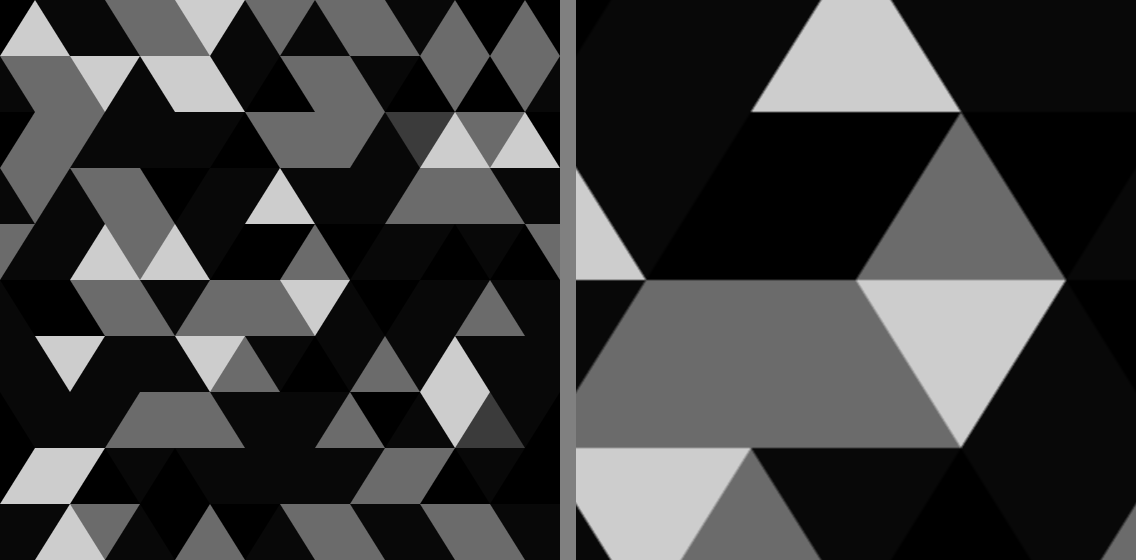
Left, the full canvas; right, a detail of the centre.
Give the GLSL for this pattern, as a three.js fragment shader.

```glsl
varying vec2 vUv;

const vec2 GRID = vec2(8.0, 10.0);      // triangle bases across, rows up
const float EDGE_WIDTH = 0.002;         // smoothing, in canvas units
const int SAMPLES = 4;                  // samples per axis for smoothing
const int SHUFFLE_ROUNDS = 5;
const float SEED = 3.7;

// Tones, and the cumulative share of cells at which each one ends
const float LIGHT = 0.804;
const float GREY = 0.418;
const float DARK_GREY = 0.23;
const float BLACK = 0.0;
const float INK = 0.031;
const float LIGHT_END = 0.115;
const float GREY_END = 0.415;
const float DARK_GREY_END = 0.425;
const float BLACK_END = 0.59;

float hash(float n, float salt) {
  return fract(sin(n * 12.9898 + salt * 78.233) * 43758.5453);
}

// Whole-number wrap, safe against rounding
float wrap(float n, float period) {
  return floor(mod(n + 0.5, period));
}

// Shuffles all cells one-to-one, so the tone shares stay exact
float shuffledRank(float column, float row) {
  float columns = 2.0 * GRID.x;
  for (int i = 0; i < SHUFFLE_ROUNDS; i++) {
    float salt = SEED + float(i);
    column = wrap(column + floor(columns * hash(row, salt)), columns);
    row = wrap(row + floor(GRID.y * hash(column, salt + 17.3)), GRID.y);
  }
  return (column + columns * row + 0.5) / (columns * GRID.y);
}

float toneOf(float rank) {
  if (rank < LIGHT_END) return LIGHT;
  if (rank < GREY_END) return GREY;
  if (rank < DARK_GREY_END) return DARK_GREY;
  if (rank < BLACK_END) return BLACK;
  return INK;
}

// Two slanted axes and the rows cut the plane into triangles
float triangleTone(vec2 uv) {
  vec2 p = uv * GRID;
  float falling = floor(p.x - 0.5 + 0.5 * p.y);
  float rising = floor(p.x - 0.5 - 0.5 * p.y);
  float column = wrap(falling + rising, 2.0 * GRID.x);
  float row = wrap(floor(p.y), GRID.y);
  return toneOf(shuffledRank(column, row));
}

void main() {
  // Average a small block of samples for smooth edges
  float tone = 0.0;
  for (int y = 0; y < SAMPLES; y++) {
    for (int x = 0; x < SAMPLES; x++) {
      vec2 offset = (vec2(float(x), float(y)) + 0.5) / float(SAMPLES) - 0.5;
      tone += triangleTone(vUv + offset * EDGE_WIDTH);
    }
  }
  tone /= float(SAMPLES * SAMPLES);
  gl_FragColor = vec4(vec3(tone), 1.0);
}
```
